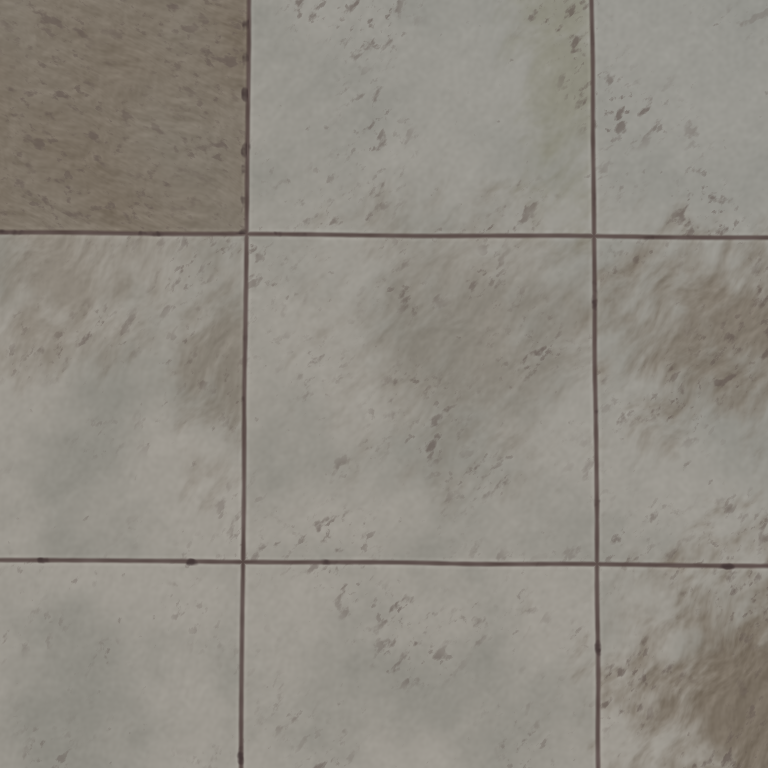
Give the GLSL for this texture, as a three.js fragment shader.

```glsl
// Weathered square stone floor tiles with thin dark grout, brown stains and slanted pits.
varying vec2 vUv;

const vec2 PITCH = vec2(0.456, 0.427);
const vec2 CORNER = vec2(0.319, 0.267);
const float GROUT_HALF = 0.0023;

const vec3 STONE_LIGHT = vec3(0.618, 0.600, 0.567);
const vec3 STONE_GREY = vec3(0.550, 0.540, 0.508);
const vec3 STONE_COOL = vec3(0.582, 0.585, 0.565);
const vec3 STAIN_BROWN = vec3(0.465, 0.425, 0.375);
const vec3 MOSS = vec3(0.515, 0.505, 0.430);
const vec3 PIT = vec3(0.375, 0.330, 0.310);
const vec3 GROUT = vec3(0.340, 0.285, 0.272);
const vec3 DIRT = vec3(0.225, 0.180, 0.180);

vec2 hash2(vec2 p) {
  p = vec2(dot(p, vec2(127.1, 311.7)), dot(p, vec2(269.5, 183.3)));
  return fract(sin(p) * 43758.55) * 2.0 - 1.0;
}

// Gradient noise, roughly -0.7 to 0.7
float noise(vec2 p) {
  vec2 i = floor(p), f = fract(p);
  vec2 u = f * f * f * (f * (f * 6.0 - 15.0) + 10.0);
  float a = dot(hash2(i), f);
  float b = dot(hash2(i + vec2(1, 0)), f - vec2(1, 0));
  float c = dot(hash2(i + vec2(0, 1)), f - vec2(0, 1));
  float d = dot(hash2(i + vec2(1, 1)), f - vec2(1, 1));
  return mix(mix(a, b, u.x), mix(c, d, u.x), u.y);
}

float fbm(vec2 p) {
  float sum = 0.0, amp = 0.6;
  for (int i = 0; i < 4; i++) {
    sum += amp * noise(p);
    p = mat2(0.8, 0.6, -0.6, 0.8) * p * 2.03 + 17.3;
    amp *= 0.5;
  }
  return sum;
}

vec2 rotate(vec2 p, float angle) {
  float c = cos(angle), s = sin(angle);
  return vec2(c * p.x + s * p.y, c * p.y - s * p.x);
}

// Soft patch with a ragged outline
float patchMask(vec2 p, vec2 center, vec2 radius, float ragged) {
  return 1.0 - smoothstep(0.1, 1.3, length((p - center) / radius) + ragged);
}

// Slanted, slightly warped surface height
float ridges(vec2 p, float angle, vec2 seed) {
  vec2 q = rotate(p, angle) + 0.02 * noise(p * 14.0 + seed);
  return fbm(q * vec2(20.0, 42.0) + seed);
}

// Small chips, elongated along the slant
float chips(vec2 p, float angle, vec2 scale, float level) {
  return smoothstep(level, level + 0.2, fbm(rotate(p, angle) * scale));
}

void main() {
  // Slightly leaning and wavering tile grid
  vec2 p = vUv;
  vec2 bend = vec2(0.04 * (0.56 - p.x) * (p.y - 0.5), -0.007 * (p.x - 0.5));
  bend += 0.002 * vec2(noise(p.yx * vec2(7.0, 2.0)), noise(p * vec2(6.0, 2.0) + 9.0));
  vec2 grid = (p - bend - CORNER) / PITCH;
  vec2 id = floor(grid), cell = fract(grid);
  vec2 edge = min(cell, 1.0 - cell) * PITCH;
  float joint = min(edge.x, edge.y);

  // One fully weathered tile in the upper left, its grain slanting the other way
  float weathered = step(id.x, -0.5) * step(0.5, id.y);
  float slant = mix(0.9, -0.55, weathered) + 0.15 * hash2(id + 3.0).x;
  vec2 seed = 11.0 * hash2(id + 7.0);

  // Stains
  float cloud = fbm(p * 5.5 + seed);
  float grain = ridges(p, slant, seed);
  float ragged = 1.2 * fbm(p * 11.0 + seed) + 1.1 * grain;
  float stain = 0.75 * patchMask(p, vec2(0.96, 0.57), vec2(0.19, 0.13), ragged);
  stain = max(stain, 0.95 * patchMask(p, vec2(1.0, 0.08), vec2(0.19, 0.22), ragged));
  float leftTiles = step(id.x, -0.5);
  stain = max(stain, leftTiles * 0.5 * patchMask(p, vec2(0.30, 0.54), vec2(0.07, 0.18), ragged));
  stain = max(stain, 0.45 * patchMask(p, vec2(0.08, 0.63), vec2(0.14, 0.12), ragged));
  stain = max(stain, 0.35 * patchMask(p, vec2(0.62, 0.57), vec2(0.20, 0.17), ragged));
  stain = max(stain, weathered * (0.85 + 0.5 * cloud));
  float moss = patchMask(p, vec2(0.74, 0.90), vec2(0.07, 0.20), ragged) * step(id.x, 0.5);

  // Stone body
  vec3 color = mix(STONE_GREY, STONE_LIGHT, smoothstep(-0.35, 0.2, cloud));
  color = mix(color, STONE_COOL, 0.6 * smoothstep(0.35, 1.1, p.x * 0.5 + p.y * 0.6));
  color = mix(color, MOSS, 0.5 * moss);
  color = mix(color, STAIN_BROWN, clamp(stain, 0.0, 1.0));

  // Relief lit from the upper left, strongest where the surface is worn
  float relief = grain - ridges(p + vec2(-0.003, 0.004), slant, seed);
  color += relief * (0.03 + 0.15 * stain);
  color += 0.022 * noise(p * 120.0) + 0.025 * fbm(p * 32.0);

  // Pits gather in clusters and stains
  float cluster = smoothstep(-0.06, 0.3, fbm(p * 7.0 + seed + 31.0) + 0.22 * stain);
  float pits = cluster * chips(p + seed, slant, vec2(34.0, 60.0), 0.10);
  float flecks = cluster * chips(p + seed + 2.0, slant, vec2(60.0, 95.0), 0.12);
  float specks = 0.5 * chips(p + seed + 5.0, slant, vec2(58.0, 80.0), 0.27);
  color = mix(color, PIT, 0.62 * max(max(pits, 0.8 * flecks), specks));

  // Pale tile rim, soft grout and sparse dirt caught beside it
  float rim = smoothstep(0.003, 0.005, joint) * (1.0 - smoothstep(0.005, 0.009, joint));
  color += 0.02 * rim;
  float wear = 0.0006 * noise(p * 45.0);
  float grout = 1.0 - smoothstep(-0.0016, 0.0022, joint - GROUT_HALF - wear);
  color = mix(color, GROUT + 0.07 * noise(p * 30.0), 0.92 * grout);
  float corner = weathered * smoothstep(0.95, 0.99, cell.x);
  float grime = fbm(p * 22.0 + 4.0) + 0.10 * corner;
  float spread = 0.014 * (grime - 0.22) + 0.005 * corner;
  float dirt = 1.0 - smoothstep(-0.0015, 0.003, joint - GROUT_HALF - spread);
  color = mix(color, DIRT, 0.75 * dirt * smoothstep(0.12, 0.32, grime));

  gl_FragColor = vec4(clamp(color, 0.0, 1.0), 1.0);
}
```
